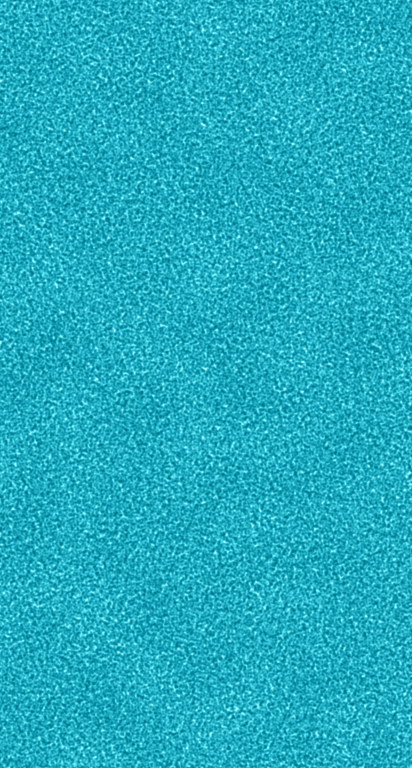
A Shadertoy shader for this texture:

```glsl
// Fine turquoise glitter: rotated layers of gradient noise add up to a
// bell-shaped brightness, which a colour ramp turns into dark teal gaps,
// mid-tone grains and sparse pale sparkles.

const int STOPS = 8;
const float NOISE_DEVIATION = 0.211; // standard deviation of gradientNoise

// Integer hash of a lattice cell, giving a unit gradient direction
vec2 cellGradient(ivec2 cell, uint seed) {
    uvec2 h = uvec2(cell) * 1664525u + seed * 747796u + 1013904223u;
    h.x += h.y * 1664525u;
    h.y += h.x * 1664525u;
    h ^= h >> 16u;
    h.x += h.y * 1664525u;
    h.y += h.x * 1664525u;
    h ^= h >> 16u;
    float angle = float(h.x & 65535u) / 65536.0 * 6.28319;
    return vec2(cos(angle), sin(angle));
}

float gradientNoise(vec2 p, uint seed) {
    vec2 base = floor(p);
    vec2 f = p - base;
    ivec2 cell = ivec2(base);
    vec2 fade = f * f * (3.0 - 2.0 * f);
    ivec2 e = ivec2(0, 1);
    float a = dot(cellGradient(cell, seed), f);
    float b = dot(cellGradient(cell + e.yx, seed), f - vec2(1.0, 0.0));
    float c = dot(cellGradient(cell + e.xy, seed), f - vec2(0.0, 1.0));
    float d = dot(cellGradient(cell + e.yy, seed), f - vec2(1.0));
    return mix(mix(a, b, fade.x), mix(c, d, fade.x), fade.y);
}

// One noise layer, rotated to hide its lattice and scaled to unit deviation
float grainLayer(vec2 p, float cellsPerHeight, float angle, uint seed) {
    float s = sin(angle), c = cos(angle);
    vec2 q = mat2(c, s, -s, c) * p * cellsPerHeight;
    return gradientNoise(q + 17.37, seed) / NOISE_DEVIATION;
}

// Brightness of the glitter in standard deviations around its mean
float glitter(vec2 p) {
    float fine   = grainLayer(p, 310.0, 0.46, 1u);
    float medium = grainLayer(p, 225.0, 1.13, 2u);
    float coarse = grainLayer(p, 145.0, 2.02, 3u);
    float clouds = grainLayer(p, 14.0, 0.81, 4u);
    return 0.68 * fine + 0.64 * medium + 0.34 * coarse + 0.11 * clouds;
}

// Colour ramp over brightness, from shadowed gaps to sparkles
vec3 glitterColor(float level) {
    float stops[STOPS] = float[](-2.8, -1.55, -0.74, -0.10, 0.48, 1.10, 1.81, 3.2);
    vec3 colors[STOPS] = vec3[](
        vec3(0.00, 0.46, 0.54), vec3(0.02, 0.54, 0.62),
        vec3(0.06, 0.60, 0.69), vec3(0.11, 0.66, 0.74),
        vec3(0.16, 0.72, 0.80), vec3(0.23, 0.78, 0.85),
        vec3(0.34, 0.87, 0.93), vec3(0.66, 0.98, 0.99));
    vec3 color = colors[0];
    for (int i = 1; i < STOPS; i++) {
        float t = clamp((level - stops[i - 1]) / (stops[i] - stops[i - 1]), 0.0, 1.0);
        color = mix(color, colors[i], t);
    }
    return color;
}

void mainImage(out vec4 fragColor, in vec2 fragCoord) {
    vec2 p = fragCoord / iResolution.y;
    fragColor = vec4(glitterColor(glitter(p)), 1.0);
}
```
